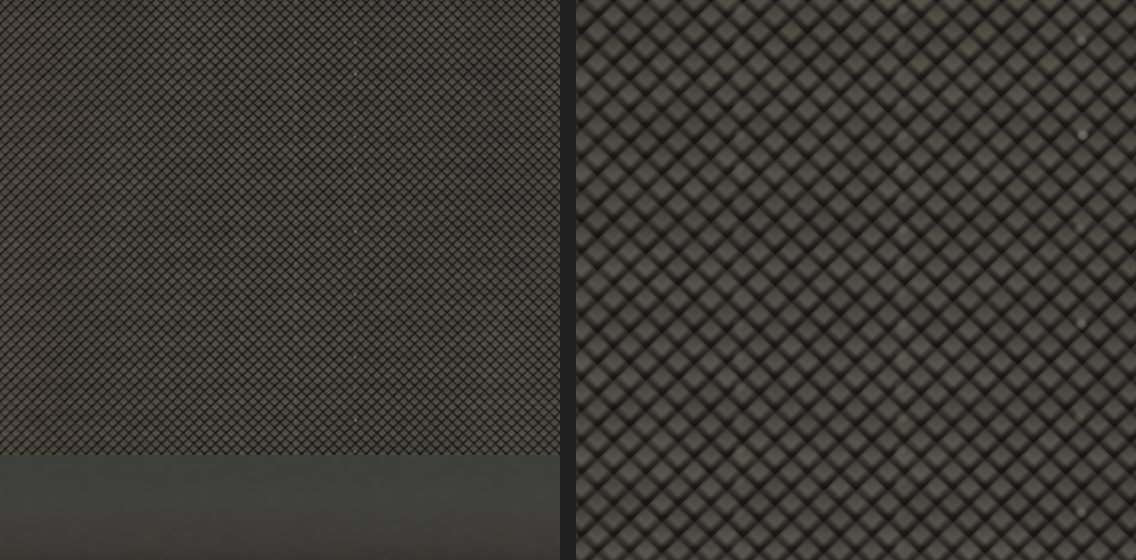
Left, the full canvas; right, a detail of the centre.
Write a WebGL 2 fragment shader that draws this texture.

```glsl
#version 300 es
precision highp float;
// Dark rubber sheet: staggered raised diamonds above a plain strip.
// Diagonal lattice coordinates give each diamond a dark V groove under its lower
// point and a pale lip above it; hashes add wear, and seams carry pale specks.

uniform vec2 u_resolution;
out vec4 outColor;

const vec2 REPEATS = vec2(52.0, 53.4);
const float STRIP_TOP = 0.1875;

float hash(vec2 p) {
    vec3 q = fract(vec3(p.xyx) * 0.1031);
    q += dot(q, q.yzx + 33.33);
    return fract((q.x + q.y) * q.z);
}

float noise(vec2 p) {
    vec2 i = floor(p), f = fract(p);
    f = f * f * (3.0 - 2.0 * f);
    return mix(mix(hash(i), hash(i + vec2(1, 0)), f.x),
               mix(hash(i + vec2(0, 1)), hash(i + vec2(1, 1)), f.x), f.y);
}

// Pale specks along a vertical seam, one every given number of rows
float seamSpecks(vec2 uv, float seamX, float rows) {
    float y = uv.y * REPEATS.y - 1.3;
    float row = floor(y / rows + 0.5);
    float wear = hash(vec2(row + 40.0, seamX * 97.0));
    vec2 d = vec2((uv.x - seamX) * REPEATS.x - 0.12 * (wear - 0.5), y - row * rows);
    return (1.0 - smoothstep(0.05, 0.24, length(d))) * (0.5 + 0.7 * wear);
}

vec3 diamonds(vec2 uv) {
    vec2 grid = uv * REPEATS;
    vec2 lattice = vec2(grid.x + grid.y, grid.y - grid.x);
    vec2 cell = floor(lattice);
    vec2 p = lattice - cell;

    // Grooves along the lower edges, deepest at the bottom point
    vec2 groove = 1.0 - smoothstep(vec2(0.08), vec2(0.42), p);
    groove *= mix(vec2(1.0), vec2(0.58), p.yx);
    // The dominant groove changes from left to right
    float side = smoothstep(0.0, 0.45, uv.x);
    vec2 strength = vec2(mix(0.50, 0.92, side),
                         mix(1.0, 0.84, smoothstep(0.6, 1.0, uv.x)));
    strength *= 0.86 + 0.22 * vec2(hash(cell + 120.0), hash(cell + 311.0));
    groove = min(groove * strength, 1.0);
    float light = (1.0 - groove.x) * (1.0 - groove.y);

    // Faces darken gently toward the top, and a narrow rim closes each diamond
    light *= 1.03 - 0.16 * smoothstep(0.9, 1.9, p.x + p.y);
    vec2 rim = smoothstep(vec2(0.0), vec2(0.15), 1.0 - p);
    light *= mix(0.70, 1.0, rim.x) * mix(0.70, 1.0, rim.y);

    // Pale lip where the face rises out of the groove
    vec2 lip = smoothstep(vec2(0.26), vec2(0.42), p)
             * (1.0 - smoothstep(vec2(0.42), vec2(0.62), p));
    light += 0.07 * max(lip.x * rim.y, lip.y * rim.x) * (1.0 - max(groove.x, groove.y));

    vec3 color = mix(vec3(0.088, 0.081, 0.071), vec3(0.299, 0.289, 0.264), light);

    // Uneven moulding, faint bands every third row and broad tonal drift
    color *= 0.96 + 0.08 * hash(cell + 211.0);
    color *= 1.0 + 0.025 * cos(grid.y * 6.28318 / 3.0);
    color *= 0.95 + 0.10 * noise(uv * vec2(9.0, 3.0) + 5.0);
    color *= mix(vec3(1.01, 0.99, 0.97), vec3(1.0), side);

    float specks = 0.62 * seamSpecks(uv, 0.634, 3.0);
    specks += 0.30 * seamSpecks(uv, 0.527, 1.0);
    specks += 0.22 * seamSpecks(uv, 0.430, 1.0);
    specks += 0.14 * seamSpecks(uv, 0.685, 1.0);
    specks += 0.12 * seamSpecks(uv, 0.240, 1.0);
    return mix(color, vec3(0.52, 0.50, 0.44), specks);
}

// Smooth strip, cooler at the top and browner toward the bottom
vec3 plainStrip(vec2 uv) {
    float h = uv.y / STRIP_TOP;
    vec3 color = mix(vec3(0.235, 0.227, 0.208), vec3(0.243, 0.250, 0.235), h);
    color += 0.012 * smoothstep(0.0, 0.5, h) * (1.0 - smoothstep(0.5, 1.0, h));
    color += 0.010 * (noise(uv * vec2(60.0, 90.0)) - 0.5);
    return color * mix(0.93, 1.0, smoothstep(0.0, 0.12, h));
}

void main() {
    vec3 color = vec3(0.0);
    // Four samples per pixel soften every edge
    for (int i = 0; i < 4; i++) {
        vec2 offset = (vec2(i % 2, i / 2) - 0.5) * 0.5;
        vec2 uv = (gl_FragCoord.xy + offset) / u_resolution;
        float sheet = smoothstep(-0.0008, 0.0008, uv.y - STRIP_TOP);
        color += mix(plainStrip(uv), diamonds(uv), sheet);
    }
    outColor = vec4(color * 0.25, 1.0);
}
```
